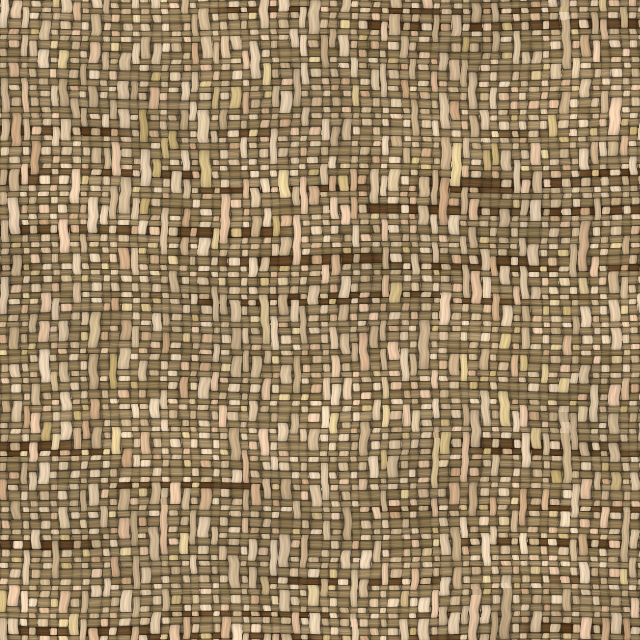
Give the GLSL for this texture, as a Shadertoy shader.

```glsl
// Coarse basketry cloth: pale vertical floats over olive-brown horizontal yarns.

const vec2 THREADS = vec2(64.0, 90.0);   // columns across, rows down

float hash(vec2 p) {
    vec3 q = fract(vec3(p.xyx) * 0.1031);
    q += dot(q, q.yzx + 33.33);
    return fract((q.x + q.y) * q.z);
}

// True where the vertical thread passes over the horizontal one.
bool isOver(vec2 cell) {
    bool checker = mod(cell.x + cell.y, 2.0) < 0.5;
    float h = hash(cell + 17.0);
    return checker ? h > 0.06 : h > 0.77;
}

float roundBox(vec2 p, vec2 halfSize, float radius) {
    vec2 d = abs(p) - halfSize + radius;
    return length(max(d, 0.0)) + min(max(d.x, d.y), 0.0) - radius;
}

// Fine fibres: layered sines across the thread, drifting along it.
float fibres(float across, float along, float seed) {
    float drift = 1.2 * sin(along * 1.7 + seed * 30.0);
    return 0.6 * sin(across * 15.0 + drift + seed * 50.0)
         + 0.4 * sin(across * 27.0 - drift * 1.6 + seed * 91.0);
}

vec3 weftColor(vec2 cell, vec2 local, vec2 uv) {
    float rowSeed = hash(vec2(cell.y, 7.0));
    float cellSeed = hash(cell + 71.0);
    vec3 color = mix(vec3(0.49, 0.41, 0.27), vec3(0.65, 0.56, 0.42),
                     0.55 * cellSeed + 0.45 * rowSeed);

    // Some rows turn dark brown for part of their length.
    float stretch = sin(uv.x * 6.0 + rowSeed * 97.0)
                  + 0.7 * sin(uv.x * 17.0 + rowSeed * 211.0);
    float dark = step(0.77, hash(vec2(cell.y, 23.0))) * smoothstep(-0.2, 0.6, stretch);
    color = mix(color, vec3(0.34, 0.23, 0.12), dark * (0.65 + 0.35 * cellSeed));

    // Rounded yarn, dipping under its neighbours at both sides.
    float bulge = 1.0 - 0.42 * pow(abs(local.y) * 2.0, 3.0);
    float dip = isOver(cell) ? 0.72 : 1.0 - 0.25 * pow(abs(local.x) * 2.0, 4.0);
    float grain = fibres(local.y, cell.x + local.x, rowSeed);
    return color * bulge * dip * (1.06 + 0.09 * grain);
}

vec3 warpColor(vec2 p, vec2 halfSize, float seed, float columnSeed) {
    vec3 color = mix(vec3(0.74, 0.64, 0.50), vec3(0.91, 0.82, 0.70), seed);
    float tint = fract(seed * 13.7 + columnSeed);
    color += vec3(0.02, -0.025, -0.03) * smoothstep(0.7, 0.9, tint);
    color += vec3(0.01, 0.01, -0.07) * (1.0 - smoothstep(0.04, 0.12, tint));

    vec2 edge = abs(p) / halfSize;
    float shade = 1.03 - 0.18 * pow(edge.x, 3.0) - 0.17 * pow(edge.y, 5.0);
    shade -= 0.05 * p.x / halfSize.x;
    return color * shade * (1.0 + 0.065 * fibres(p.x, p.y, seed));
}

void mainImage(out vec4 fragColor, in vec2 fragCoord) {
    vec2 uv = fragCoord / iResolution.xy;

    // Uneven thread spacing and slightly wandering yarns.
    vec2 p = uv * THREADS;
    p += vec2(0.13 * sin(p.x * 2.3) + 0.16 * sin(uv.y * 29.0 + uv.x * 11.0),
              0.20 * sin(p.y * 1.7) + 0.22 * sin(uv.x * 13.0 + uv.y * 5.0));
    p.x += 0.06 * sin(p.y * 1.9 + floor(p.x) * 4.0);
    vec2 cell = floor(p);
    vec2 local = p - cell - 0.5;
    vec3 color = weftColor(cell, local, uv);

    if (isOver(cell)) {
        // Follow the float to its two ends.
        float low = cell.y, high = cell.y;
        for (int i = 0; i < 6; i++) {
            if (isOver(vec2(cell.x, low - 1.0))) low -= 1.0;
            if (isOver(vec2(cell.x, high + 1.0))) high += 1.0;
        }
        float seed = hash(vec2(cell.x, low) + 131.0);
        float columnSeed = hash(vec2(cell.x, 3.0));

        // Measure in column widths so that the corners stay round.
        float rowHeight = THREADS.x / THREADS.y;
        vec2 halfSize = vec2(0.36 + 0.07 * columnSeed + 0.05 * seed,
                             0.5 * (high - low + 1.0) * rowHeight - 0.03);
        vec2 q = vec2(local.x + 0.10 * (fract(seed * 7.3) - 0.5),
                      (p.y - 0.5 * (low + high + 1.0)) * rowHeight);
        float d = roundBox(q, halfSize, 0.17);
        float soft = 0.75 * THREADS.x / iResolution.x;

        color *= 0.72 + 0.28 * smoothstep(0.0, 0.16, d);
        color = mix(color, warpColor(q, halfSize, seed, columnSeed),
                    1.0 - smoothstep(-soft, soft, d));
    }

    // Broad, faint unevenness of the cloth.
    color *= 1.0 + 0.03 * sin(uv.y * 19.0 + 2.0 * sin(uv.x * 5.0))
                 + 0.02 * sin(uv.x * 23.0 + uv.y * 7.0);
    fragColor = vec4(clamp(color, 0.0, 1.0), 1.0);
}
```
